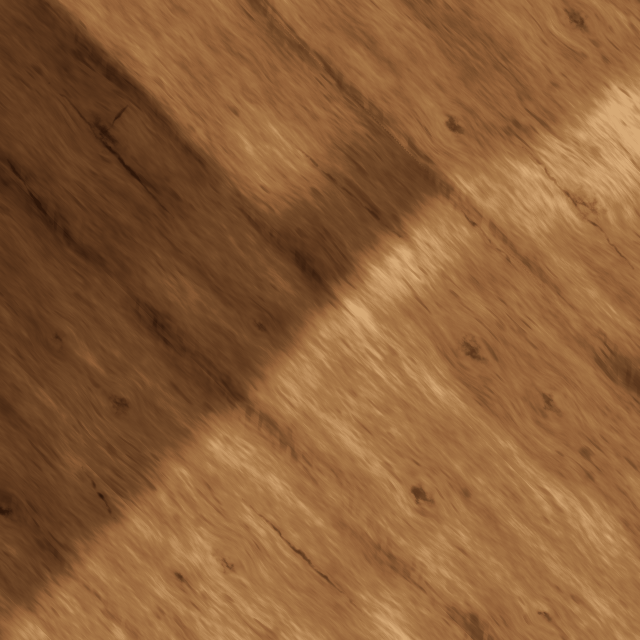
Write a Shadertoy shader that draws this texture.

```glsl
// Diagonal oak boards crossed by a soft window shadow and a warm strip of light.
// Stretched value noise makes the grain; seams, knots and cracks are laid over it
// in board space (along, across), and one tone value picks the wood colour.
#define SHADOW_TONE 0.75
#define LIT_TONE 3.85
#define GLOW_TONE 1.3
#define EDGE_SOFT 0.048
#define BOARD_WIDTH 0.33
#define BOARD_START 0.08
#define GRAIN_AMOUNT 2.0
#define FIBRE_AMOUNT 1.7
#define BLOTCH_AMOUNT 1.5
#define FLECK_AMOUNT 0.8

const vec3 KNOTS[14] = vec3[14](   // centre x, y and radius
    vec3(.163, .79, .024), vec3(.708, .802, .015), vec3(.915, .68, .022),
    vec3(.658, .225, .015), vec3(.352, .121, .017), vec3(.735, .455, .018),
    vec3(.86, .37, .017), vec3(.404, .492, .009), vec3(.184, .37, .015),
    vec3(.092, .468, .014), vec3(.28, .1, .009), vec3(.9, .97, .016),
    vec3(.85, .04, .009), vec3(.01, .2, .014));

const vec4 CRACKS[8] = vec4[8](    // start x, y and end x, y
    vec4(.44, .79, .625, .63), vec4(.08, .87, .27, .66),
    vec4(.38, .22, .57, .04), vec4(.82, .77, .99, .58),
    vec4(.72, .67, .81, .58), vec4(.13, .27, .18, .19),
    vec4(.01, .75, .08, .65), vec4(.16, .79, .2, .835));

float hash(vec2 p) { return fract(sin(dot(p, vec2(127.1, 311.7))) * 43758.5453); }

float noise(vec2 p) {
    vec2 i = floor(p), f = fract(p);
    f = f * f * (3.0 - 2.0 * f);
    return mix(mix(hash(i), hash(i + vec2(1, 0)), f.x),
               mix(hash(i + vec2(0, 1)), hash(i + vec2(1, 1)), f.x), f.y);
}

float fbm(vec2 p) {
    float sum = 0.0, amp = 0.5;
    for (int i = 0; i < 4; i++) {
        sum += amp * noise(p);
        p = p * 2.03 + 17.3;
        amp *= 0.5;
    }
    return sum;
}

// Board space: x runs along the grain, y across it
vec2 toBoard(vec2 uv) { return vec2(uv.x - uv.y, uv.x + uv.y); }

float streak(float across, float centre, float width) {
    float d = (across - centre) / width;
    return exp(-d * d);
}

// Tone of the light falling on the floor
float lightTone(vec2 b) {
    float edge = -0.015 + 0.1 * smoothstep(1.4, 1.75, b.y);
    float lit = smoothstep(-EDGE_SOFT, EDGE_SOFT, b.x - edge);
    float lowSide = 1.0 - smoothstep(1.03, 1.13, b.y);
    float notch = smoothstep(-0.30, -0.12, b.x) * (1.0 - smoothstep(1.36, 1.46, b.y));
    float shade = (1.0 - lit) * max(lowSide, notch);
    float openTone = LIT_TONE - 0.6 * (1.0 - lit)
                   - 0.45 * lit * smoothstep(0.9, 1.25, b.y);
    float tone = mix(openTone, SHADOW_TONE + 0.9 * smoothstep(-0.6, -0.1, b.x), shade);
    float reach = mix(0.09, 0.24, smoothstep(1.0, 1.7, b.y));
    float glow = lit * (1.0 - smoothstep(reach * 0.6, reach * 1.4, b.x - edge));
    tone += GLOW_TONE * glow * smoothstep(0.75, 1.25, b.y);
    vec2 patchOff = b - vec2(-0.34, 1.16);
    return tone + 0.7 * exp(-dot(patchOff, patchOff) * 70.0);
}

// Dark ragged seams and pale worn strips between boards
float seamTone(vec2 b) {
    float rag = smoothstep(0.2, 0.7, fbm(b * vec2(8.0, 38.0)));
    float ticks = smoothstep(0.35, 0.75, noise(vec2(b.x * 90.0 + b.y * 70.0, b.y * 50.0)));
    float dirt = streak(b.y, 0.75, 0.034) + streak(b.y, 1.40, 0.028)
               + 0.7 * streak(b.y, 0.22, 0.02)
               + streak(b.y, 1.06, 0.02) * (1.0 - smoothstep(-0.04, 0.02, b.x));
    float pale = streak(b.y, 1.055 + 0.06 * b.x, 0.032) * smoothstep(-0.02, 0.05, b.x)
               + 0.8 * streak(b.y, 1.75, 0.028);
    return 0.75 * pale - dirt * rag * (1.3 + 0.7 * ticks);
}

float crackMask(vec2 b) {
    float mask = 0.0;
    for (int i = 0; i < 8; i++) {
        vec2 start = toBoard(CRACKS[i].xy), span = toBoard(CRACKS[i].zw) - start;
        float h = clamp(dot(b - start, span) / dot(span, span), 0.0, 1.0);
        vec2 off = b - start - span * h;
        off += 0.014 * (fbm(b * 38.0 + float(i)) - 0.47);
        float swell = sin(3.14159 * h) * noise(vec2(h * 9.0, float(i)));
        float line = 1.0 - smoothstep(0.0, 0.0035 + 0.004 * swell, length(off));
        float halo = 0.25 * exp(-dot(off, off) * 9000.0);
        mask = max(mask, (line + halo) * (0.3 + 1.0 * swell));
    }
    return mask;
}

vec3 woodColor(float tone) {
    vec3 c = mix(vec3(.31, .18, .09), vec3(.38, .23, .12), clamp(tone, -1.8, 1.0));
    c = mix(c, vec3(.45, .29, .16), clamp(tone - 1.0, 0.0, 1.0));
    c = mix(c, vec3(.58, .38, .22), clamp(tone - 2.0, 0.0, 1.0));
    c = mix(c, vec3(.66, .47, .28), clamp(tone - 3.0, 0.0, 1.0));
    return mix(c, vec3(.81, .63, .43), clamp(tone - 4.0, 0.0, 1.2));
}

void mainImage(out vec4 fragColor, in vec2 fragCoord) {
    vec2 b = toBoard(fragCoord / iResolution.xy);

    // Knots darken the wood and push the grain aside
    vec2 g = b;
    float knots = 0.0;
    for (int i = 0; i < 14; i++) {
        vec2 d = b - toBoard(KNOTS[i].xy);
        float r = KNOTS[i].z;
        g.y -= 0.6 * d.y * exp(-dot(d, d) / (r * r * 12.0));
        d += 2.2 * r * (vec2(fbm(b * 65.0), fbm(b * 65.0 + 9.0)) - 0.47);
        d *= vec2(0.5, 1.2);
        float ragged = smoothstep(0.25, 0.6, fbm(b * vec2(40.0, 95.0)));
        knots += exp(-dot(d, d) / (r * r * 0.7)) * (0.3 + 0.9 * ragged);
    }

    // Wavy grain, fine fibres, short pores and a tint for each board
    g.y += 0.025 * (fbm(b * vec2(6.0, 7.0)) - 0.5);
    float board = floor((b.y - BOARD_START) / BOARD_WIDTH);
    float grain = fbm(g * vec2(5.0, 30.0) + board * 5.7) - 0.47;
    float fibre = fbm(g * vec2(34.0, 150.0)) - 0.47;
    float blotch = fbm(b * vec2(7.0, 11.0) + 31.0) - 0.47;
    float fleck = smoothstep(0.66, 0.95, noise(g * vec2(24.0, 125.0) + 3.0))
                * smoothstep(0.4, 0.65, noise(b * vec2(9.0, 16.0) + 8.0));

    float tone = lightTone(b) + seamTone(g) + 0.25 * (hash(vec2(board, 3.0)) - 0.5);
    tone += GRAIN_AMOUNT * grain + FIBRE_AMOUNT * fibre + BLOTCH_AMOUNT * blotch;
    tone -= FLECK_AMOUNT * fleck + 2.1 * min(knots, 1.1) + 2.2 * crackMask(b);
    fragColor = vec4(woodColor(tone), 1.0);
}
```
